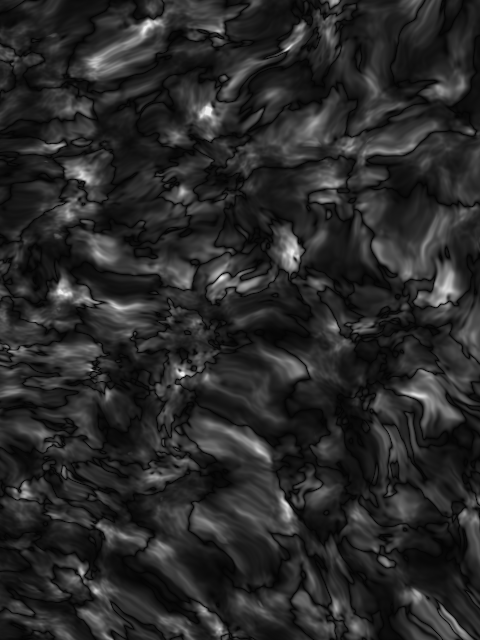
A Shadertoy shader for this texture:

```glsl
const float BODY_SCALE = 16.0;     // pale patches per canvas height
const float CREASE_SCALE = 13.0;   // dark contour loops per canvas height
const float REGION_SCALE = 3.2;    // broad calm and busy regions
const float WARP_SCALE = 6.0;
const float WARP_AMOUNT = 0.011;
const float STREAK_SQUEEZE = 0.76; // stretches grains along the flow
const float LOW_SLOPE = 0.6;       // flow falls to the right at the bottom
const float HIGH_SLOPE = -0.4;     // and rises to the right at the top
const float BODY_TONE = 0.18;
const float BODY_SPREAD = 0.56;
const float REGION_SPREAD = 0.17;
const float SIDE_SPREAD = 0.24;    // contrast between the sides of a crease
const float CREASE_SHARPNESS = 1.9;
const float FLOOR_TONE = 0.016;
const float GLINT_TONE = 0.25;
const float NOISE_DEVIATION = 0.215;
const mat2 OCTAVE_TURN = mat2(0.8, 0.6, -0.6, 0.8);

float hash(vec2 cell) {
    vec3 h = fract(cell.xyx * vec3(0.1031, 0.1030, 0.0973));
    h += dot(h, h.yzx + 33.33);
    return fract((h.x + h.y) * h.z);
}

float cornerSlope(vec2 cell, vec2 corner, vec2 local) {
    float angle = 6.28318 * hash(cell + corner);
    return dot(vec2(cos(angle), sin(angle)), local - corner);
}

// Gradient noise scaled to unit deviation
float noise(vec2 p) {
    vec2 cell = floor(p);
    vec2 f = p - cell;
    vec2 u = f * f * f * (f * (f * 6.0 - 15.0) + 10.0);
    float low = mix(cornerSlope(cell, vec2(0, 0), f),
                    cornerSlope(cell, vec2(1, 0), f), u.x);
    float high = mix(cornerSlope(cell, vec2(0, 1), f),
                     cornerSlope(cell, vec2(1, 1), f), u.x);
    return mix(low, high, u.y) / NOISE_DEVIATION;
}

// Layered noise, kept at unit deviation for any roughness
float fbm(vec2 p, float roughness) {
    float sum = 0.0, power = 0.0, amplitude = 1.0;
    for (int octave = 0; octave < 4; octave++) {
        sum += amplitude * noise(p);
        power += amplitude * amplitude;
        amplitude *= roughness;
        p = OCTAVE_TURN * p * 2.03 + vec2(17.3, 9.7);
    }
    return sum / sqrt(power);
}

// Bends the plane along the slanting flow and ruffles it
vec2 flow(vec2 p) {
    float slope = mix(LOW_SLOPE, HIGH_SLOPE, p.y);
    vec2 bent = vec2(p.x * STREAK_SQUEEZE, p.y + slope * (p.x - 0.375));
    vec2 ruffle = vec2(fbm(p * WARP_SCALE + 31.7, 0.4),
                       fbm(p * WARP_SCALE + 58.2, 0.4));
    return bent + WARP_AMOUNT * ruffle;
}

void mainImage(out vec4 fragColor, in vec2 fragCoord) {
    vec2 p = fragCoord / iResolution.y;
    vec2 q = flow(p);

    // Calm regions have smooth creases, busy ones have small rings
    float region = noise(p * REGION_SCALE + 5.4);
    float roughness = mix(0.46, 0.7, smoothstep(-1.3, 1.3, region));
    float crease = fbm(q * CREASE_SCALE + 12.6, roughness);
    float patches = fbm(q * BODY_SCALE + 83.1, 0.56);

    // Pale patches, brighter on one side of each crease
    float brightness = BODY_SPREAD * patches
        + REGION_SPREAD * noise(p * REGION_SCALE + 41.8)
        + SIDE_SPREAD * tanh(4.0 * crease);
    float tone = BODY_TONE * exp(brightness);

    // Rare small glints
    float glint = fbm(q * BODY_SCALE * 1.5 + 140.3, 0.4);
    tone += GLINT_TONE * smoothstep(2.2, 3.2, glint);

    // Thin black lines where the crease field changes sign
    tone *= 1.0 - exp(-CREASE_SHARPNESS * abs(crease));
    tone = min(FLOOR_TONE + tone, 0.92);
    fragColor = vec4(vec3(tone), 1.0);
}
```
